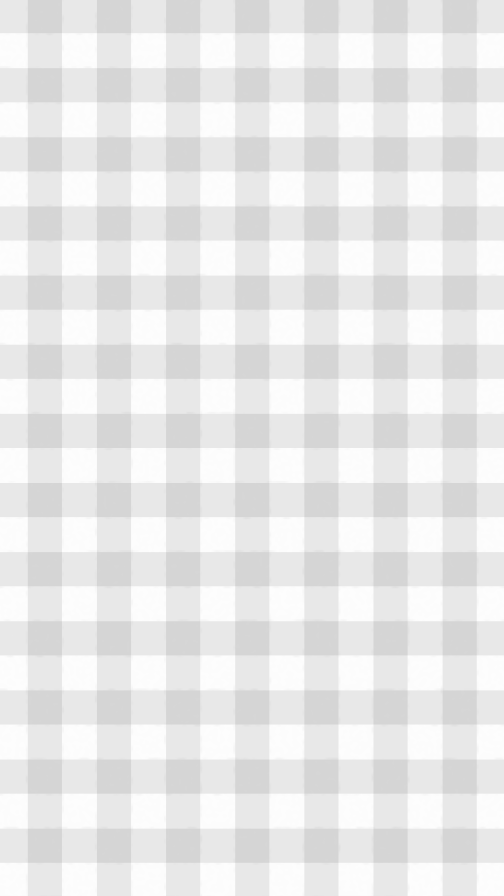
A Shadertoy shader for this pattern:

```glsl
// Pale grey gingham: equal vertical and horizontal bands over white,
// each band multiplying the tone so that crossings are darkest.
// Gradient noise breaks up faint seams along the band edges.

vec2 hashGradient(vec2 p) {
    vec3 q = fract(vec3(p.xyx) * vec3(0.1031, 0.1030, 0.0973));
    q += dot(q, q.yzx + 33.33);
    float angle = 6.2832 * fract((q.x + q.y) * q.z);
    return vec2(cos(angle), sin(angle));
}

float gradientNoise(vec2 p) {
    vec2 i = floor(p), f = p - i;
    vec2 u = f * f * f * (f * (f * 6.0 - 15.0) + 10.0);
    vec2 e = vec2(0.0, 1.0);
    float low = mix(dot(hashGradient(i), f),
                    dot(hashGradient(i + e.yx), f - e.yx), u.x);
    float high = mix(dot(hashGradient(i + e.xy), f - e.xy),
                     dot(hashGradient(i + e.yy), f - e.yy), u.x);
    return mix(low, high, u.y);
}

// Signed distance to the nearest band edge, positive inside the band
vec2 bandDistance(vec2 p) {
    return 0.247 - abs(fract(p + 0.5) - 0.5);
}

void mainImage(out vec4 fragColor, in vec2 fragCoord) {
    // One unit is one repeat; 7.29 repeats span the width
    float pixel = 7.29 / iResolution.x;
    vec2 cell = (fragCoord - 0.5 * iResolution.xy) * pixel;
    vec2 d = bandDistance(cell - vec2(0.004, 0.247));

    // Multiply the two band directions over the white ground
    vec2 band = clamp(d / pixel + 0.5, 0.0, 1.0);
    vec2 tint = mix(vec2(1.0), vec2(0.919), band);
    float tone = 0.99 * tint.x * tint.y;

    // Broken hairline seams just outside the bands
    vec2 seam = 1.0 - smoothstep(0.0, 0.012 + pixel, abs(d + 0.015));
    vec2 wear = vec2(gradientNoise(cell * vec2(3.0, 7.0)),
                     gradientNoise(cell * vec2(7.0, 3.0) + 40.0));
    tone -= 0.03 * dot(seam, smoothstep(-0.1, 0.5, wear));

    // Barely visible mottling
    tone += 0.003 * gradientNoise(cell * 12.0);
    fragColor = vec4(vec3(tone), 1.0);
}
```
